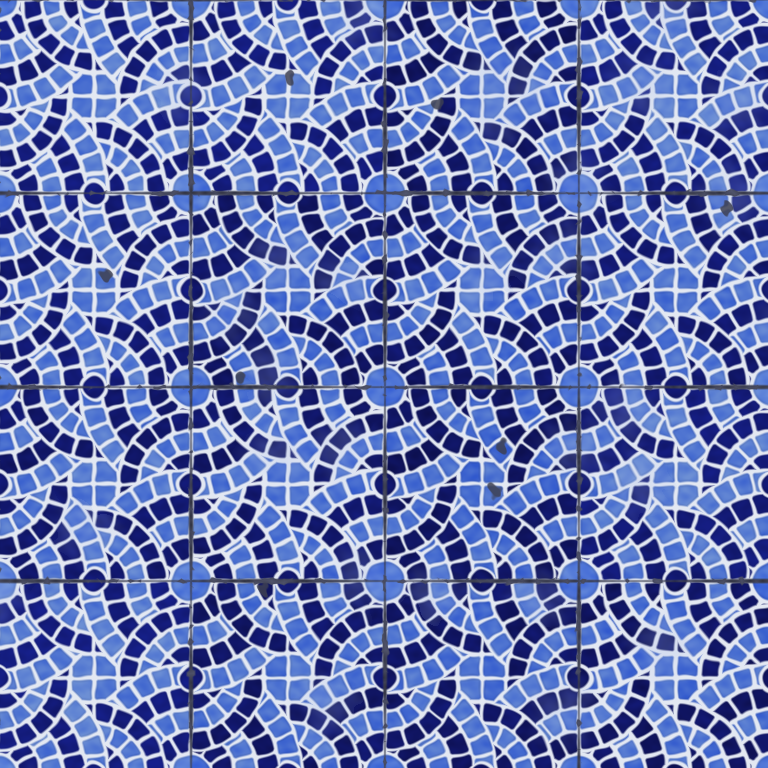
Give the GLSL for this pattern, as a three.js fragment shader.

```glsl
#define REPEATS 3.96
#define OFFSET vec2(0.015, 0.036)
#define DISC 0.575
#define FAN 0.375
#define HUB 0.11
#define BUTTON 0.065
#define STONE 0.098
#define JOINT 0.0095
#define SOFT 0.007
#define GROUT vec3(0.89, 0.91, 0.95)
#define SEAM vec3(0.24, 0.25, 0.32)

varying vec2 vUv;

const float TAU = 6.2831853;

float hash(vec2 p) {
  return fract(sin(dot(p, vec2(127.1, 311.7))) * 4375.85);
}

// Cellular noise: distance to the nearest seed, and that seed's random value
vec2 cellular(vec2 p) {
  vec2 nearest = vec2(9.0, 0.0);
  for (int j = -1; j <= 1; j++) {
    for (int i = -1; i <= 1; i++) {
      vec2 cell = floor(p) + vec2(float(i), float(j));
      vec2 seed = cell + vec2(hash(cell), hash(cell + 17.3));
      float d = length(p - seed);
      if (d < nearest.x) nearest = vec2(d, hash(cell + 5.7));
    }
  }
  return nearest;
}

vec2 wobble(vec2 p) {
  return sin(p.yx * 23.0 + sin(p * 11.0) * 2.0) * 0.6 + sin(p.yx * 57.0 + p * 31.0) * 0.4;
}

// Edge distance inside a stone with softened corners
float roundedEdge(vec2 toEdge) {
  const float radius = 0.022;
  return radius - length(max(radius - toEdge, 0.0));
}

// Concentric rings of stones: edge distance, ring index from outside, stone id
vec3 rings(vec2 p, float inner, float outer, float count) {
  float r = length(p);
  if (r < inner) return vec3(inner - r, count, 0.5);
  float width = (outer - inner) / count;
  float across = (outer - r) / width;
  float ring = floor(across);
  float middle = outer - (ring + 0.5) * width;
  float stones = 4.0 * floor(middle * TAU / (4.0 * STONE) + 0.5);
  float along = atan(p.y, p.x) / TAU * stones;
  vec2 toEdge = 0.5 - abs(fract(vec2(across, along)) - 0.5);
  toEdge *= vec2(width, r * TAU / stones);
  return vec3(roundedEdge(toEdge), ring, hash(vec2(floor(along), ring)));
}

// One tile centred on zero: edge distance, darkness, stone id
vec3 mosaic(vec2 p) {
  vec3 stone = vec3(0.0);
  vec2 q = p;
  float outside = 1.0;
  for (int k = 0; k < 4; k++) {
    float turn = float(k) * 0.37;
    vec2 fromCorner = q + 0.5;
    vec2 fromSide = q + vec2(0.5, 0.0);
    float disc = length(fromCorner) - DISC;
    float fan = length(fromSide) - FAN;
    float coveringDisc = length(q + vec2(0.5, -0.5)) - DISC;
    outside = min(outside, min(disc, fan));
    if (fan < 0.0 && coveringDisc > 0.0) {
      stone = rings(fromSide, BUTTON, FAN, 3.0);
      stone = vec3(min(stone.x, coveringDisc), 1.0 - mod(stone.y, 2.0), fract(stone.z + turn));
    } else if (disc < 0.0 && fan > 0.0) {
      stone = rings(fromCorner, HUB, DISC, 4.0);
      stone = vec3(min(stone.x, fan), mod(stone.y, 2.0), fract(stone.z + turn));
    }
    q = vec2(-q.y, q.x);
  }
  vec2 s = abs(p);
  // Four squares in the middle
  if (outside > 0.0) {
    float edge = roundedEdge(min(s, 0.122 - s));
    stone = vec3(min(edge, outside), 0.0, hash(sign(p) + 3.0));
  }
  // Round buttons halfway along the sides
  float button = min(length(s - vec2(0.5, 0.0)), length(s - vec2(0.0, 0.5))) - BUTTON;
  if (button < 0.0) return vec3(-button, 1.0, 0.4);
  return vec3(min(stone.x, button), stone.yz);
}

void main() {
  vec2 uv = vUv * REPEATS + OFFSET;
  vec2 tile = floor(uv);
  float tileTone = hash(tile + 2.0);
  vec2 local = fract(uv) - 0.5;
  vec3 stone = mosaic(local + wobble(uv) * 0.0045);
  float id = fract(stone.z + hash(tile) * 3.0);

  // Brushed glaze, pooling unevenly in each stone
  vec2 glaze = cellular(uv * vec2(13.0, 17.0));
  float brush = 0.5 + 0.25 * sin(uv.x * 71.0 + sin(uv.y * 43.0) * 2.0) + 0.25 * sin(uv.y * 89.0 + id * 9.0);
  float wash = clamp(0.45 * id + 0.3 * brush + 0.3 * glaze.x + 0.25 * (tileTone - 0.5), 0.0, 1.0);
  vec3 light = mix(vec3(0.20, 0.36, 0.83), vec3(0.44, 0.58, 0.86), wash);
  vec3 dark = mix(vec3(0.05, 0.06, 0.31), vec3(0.09, 0.13, 0.57), 0.65 * wash + 0.35 * tileTone);
  vec3 paint = mix(light, dark, stone.y);
  paint *= 0.9 + 0.1 * smoothstep(JOINT, JOINT + 0.02, stone.x);

  float joint = JOINT + 0.003 * (hash(tile + 8.0) - 0.5) + 0.0015 * sin(uv.x * 37.0 + uv.y * 29.0);
  vec3 color = mix(GROUT, paint, smoothstep(joint - SOFT, joint + SOFT, stone.x));

  // Pale worn patches
  vec2 wear = cellular(uv * 2.3 + wobble(uv) * 0.1);
  color = mix(color, vec3(0.64, 0.72, 0.90), 0.22 * step(0.7, wear.y) * smoothstep(0.55, 0.0, wear.x));

  // Dark chips, then the ragged seams between tiles
  vec2 chip = cellular(uv * vec2(5.0, 4.0) + wobble(uv * 1.7) * 0.07);
  float chipped = step(0.975, chip.y) * smoothstep(0.17, 0.11, chip.x);
  color = mix(color, SEAM, 0.85 * chipped);
  vec2 toSeam = 0.5 - abs(local);
  float seam = min(toSeam.x, toSeam.y);
  float crumble = cellular(uv * 19.0).x;
  float width = 0.007 + 0.004 * sin(uv.x * 5.0 + uv.y * 7.0) + 0.012 * smoothstep(0.55, 0.9, crumble);
  vec3 seamColor = SEAM * (0.8 + 0.5 * crumble);
  color = mix(seamColor, color, smoothstep(width - SOFT, width + SOFT, seam));
  gl_FragColor = vec4(color, 1.0);
}
```
